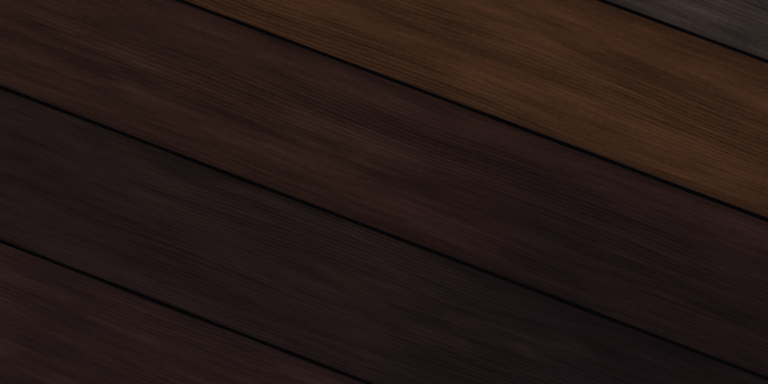
Give the GLSL for this texture, as a Shadertoy shader.

```glsl
const float PLANK_WIDTH = 0.375;
const vec3 SEAM_COLOR = vec3(0.018, 0.016, 0.024);
const vec3 SHADOW_COLOR = vec3(0.078, 0.056, 0.066);
const vec3 PLANK_COLORS[5] = vec3[5](
    vec3(0.185, 0.155, 0.145),
    vec3(0.218, 0.138, 0.092),
    vec3(0.158, 0.101, 0.087),
    vec3(0.122, 0.086, 0.083),
    vec3(0.138, 0.093, 0.088));

float hash(float n) {
    return fract(sin(n * 91.73) * 4375.85);
}

vec2 gradientAt(vec2 cell) {
    float angle = 6.2832 * fract(sin(dot(cell, vec2(127.1, 311.7))) * 4358.55);
    return vec2(cos(angle), sin(angle));
}

// Gradient noise, roughly -0.7 to 0.7
float noise(vec2 p) {
    vec2 i = floor(p), f = p - i;
    vec2 w = f * f * f * (f * (f * 6.0 - 15.0) + 10.0);
    vec2 e = vec2(1.0, 0.0);
    float low = mix(dot(gradientAt(i), f),
                    dot(gradientAt(i + e.xy), f - e.xy), w.x);
    float high = mix(dot(gradientAt(i + e.yx), f - e.yx),
                     dot(gradientAt(i + e.xx), f - e.xx), w.x);
    return mix(low, high, w.y);
}

float fbm(vec2 p) {
    float sum = 0.0, amplitude = 1.0;
    for (int i = 0; i < 4; i++) {
        sum += amplitude * noise(p);
        p = p * vec2(1.7, 2.1) + 17.3;
        amplitude *= 0.6;
    }
    return sum;
}

// Plank number and position across it; the seams fan out slightly
float plankCoordinate(vec2 p) {
    return (p.y - 0.2266 - 0.38 * p.x) / (0.401 + 0.006 * p.x);
}

// Brightness factor of the grain; x runs along the plank, y across
float grain(vec2 q, float seed, float pixel) {
    vec2 s = q + vec2(seed * 37.0, seed * 11.0);
    float bend = 0.018 * noise(s * vec2(1.6, 5.0));
    float y = s.y + bend;
    float streaks = fbm(vec2(s.x * 1.3, y * 17.0));
    float fibres = fbm(vec2(s.x * 5.0, y * 75.0));
    float rings = sin(6.2832 * (y * 95.0 + 0.8 * noise(vec2(s.x * 2.0, y * 20.0))));
    float ringMask = smoothstep(-0.35, 0.4, noise(s * vec2(1.5, 7.0) + 5.0));
    float fade = 1.0 - smoothstep(0.003, 0.008, pixel);
    float speckle = noise(s * vec2(70.0, 190.0));
    return 1.0 + 0.22 * streaks + 0.2 * fibres
         + fade * (0.10 * rings * ringMask + 0.12 * speckle);
}

// Darkness toward the right of the lower planks
float shadowAmount(vec2 p, float k) {
    float right = smoothstep(0.75, 1.55, p.x + 0.25 * noise(p * 2.5));
    return 0.62 * right * smoothstep(-1.15, -0.5, k);
}

// Pale rubbed patches stretched along the boards
float wear(vec2 q, float seed) {
    float patches = smoothstep(0.1, 0.6, fbm(q * vec2(2.2, 8.0) + seed * 23.0));
    return patches * (0.6 + 0.6 * noise(q * vec2(12.0, 90.0)));
}

float seamMask(float dist, float along, float row, float pixel) {
    float halfWidth = 0.0043 + 0.0018 * noise(vec2(along * 5.0, row * 7.3));
    return 1.0 - smoothstep(halfWidth - pixel, halfWidth + pixel, dist);
}

void mainImage(out vec4 fragColor, in vec2 fragCoord) {
    float pixel = 1.0 / iResolution.y;
    vec2 p = vec2(fragCoord.x, iResolution.y - fragCoord.y) * pixel;

    // Board layout
    float k = plankCoordinate(p);
    float id = floor(k);
    float row = floor(k + 0.5);
    float seed = hash(id + 8.0);
    float along = dot(p, normalize(vec2(1.0, 0.38)));
    vec2 q = vec2(along, k * PLANK_WIDTH);

    // Wood
    vec3 color = PLANK_COLORS[int(clamp(id + 3.0, 0.0, 4.0))];
    color = mix(color, SHADOW_COLOR, shadowAmount(p, k));
    color *= grain(q, seed, pixel);
    color += vec3(0.034, 0.025, 0.018) * wear(q, seed);

    // Seams with soft shading on both edges
    float dist = abs(k - row) * PLANK_WIDTH;
    color *= 1.0 - 0.3 * exp(-dist * 90.0);
    color = mix(color, SEAM_COLOR, seamMask(dist, along, row, pixel));

    fragColor = vec4(clamp(color, 0.0, 1.0), 1.0);
}
```
